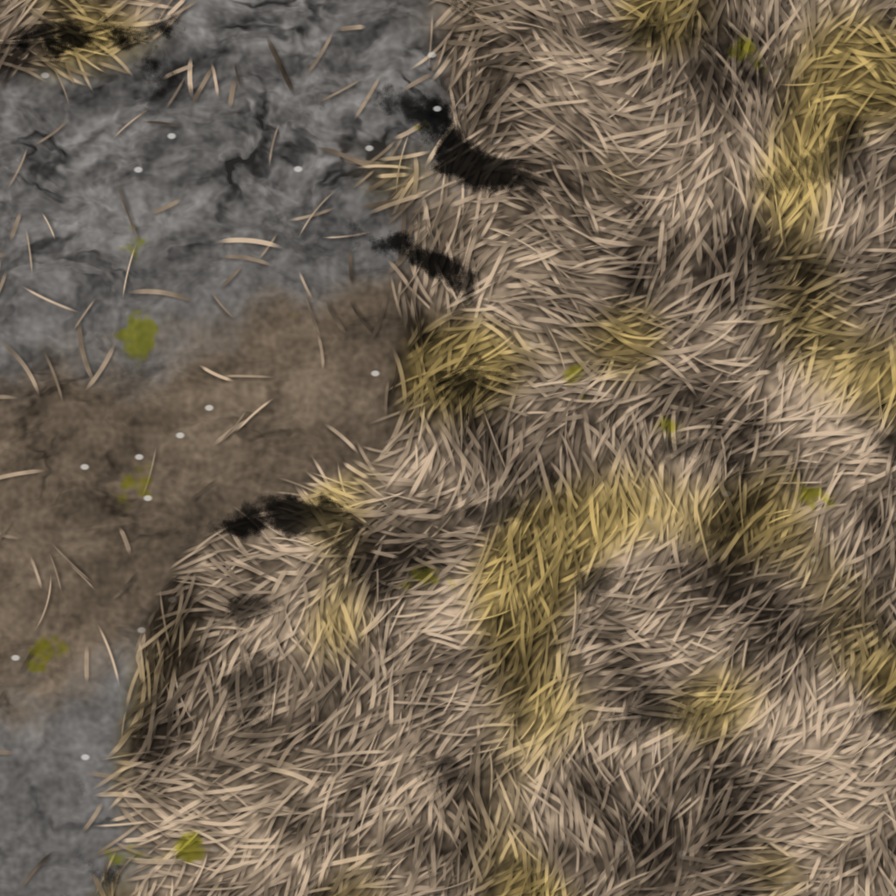
A Shadertoy shader for this texture:

```glsl
// Dry straw-coloured grass spilling over a slope of bare soil and grey slate.
#define DARK vec3(0.16, 0.135, 0.11)
#define LIGHT vec3(0.79, 0.695, 0.59)
#define OLIVE vec3(1.0, 0.98, 0.72)
#define MOSS vec3(0.46, 0.47, 0.10)
#define BLADE_LAYERS 15
#define BLADE_CELL 0.043
#define BLADE_WIDTH 0.0019
#define BLADE_SOFTNESS 0.0014
#define BLADE_CONTRAST 0.62
#define CLUMP_CONTRAST 1.15
#define ROCK_RELIEF 0.75
#define POCKET_DEPTH 0.8

vec4 hash4(vec2 p, float seed) {
    vec4 q = fract(vec4(p.xyx, seed) * vec4(0.1031, 0.1030, 0.0973, 0.1099));
    q += dot(q, q.wzxy + 33.33);
    return fract((q.xxyz + q.yzzw) * q.zywx);
}

float cornerDot(vec2 cell, vec2 corner, vec2 f) {
    return dot(hash4(cell + corner, 7.0).xy * 2.0 - 1.0, f - corner);
}

float gradientNoise(vec2 p) {
    vec2 i = floor(p), f = p - i;
    vec2 u = f * f * f * (f * (f * 6.0 - 15.0) + 10.0);
    vec2 e = vec2(1.0, 0.0);
    float low = mix(cornerDot(i, e.yy, f), cornerDot(i, e.xy, f), u.x);
    float high = mix(cornerDot(i, e.yx, f), cornerDot(i, e.xx, f), u.x);
    return 1.4 * mix(low, high, u.y);
}

float fbm(vec2 p) {
    float sum = 0.0, amplitude = 0.5;
    for (int i = 0; i < 5; i++) {
        sum += amplitude * gradientNoise(p);
        p = mat2(1.6, 1.2, -1.2, 1.6) * p + 11.3;
        amplitude *= 0.55;
    }
    return sum;
}

// Signed distance-like value: positive in the grass, negative on bare ground.
float grassSide(vec2 p) {
    float edge = mix(0.13, 0.47, smoothstep(0.2, 0.62, p.y));
    float slope = p.x - edge + 0.11 * gradientNoise(p * 7.0 + 3.0);
    float corner = 0.1 - length((p - vec2(0.05, 1.0)) * vec2(0.8, 1.3));
    return max(slope, corner);
}

vec3 strawRamp(float tone) {
    return mix(DARK, LIGHT, clamp(tone, 0.0, 1.08));
}

// Soil band between two outcrops of slate, lit from the upper left.
vec3 bareGround(vec2 p) {
    float band = abs(p.y - 0.42 - 0.35 * (p.x - 0.1) + 0.1 * fbm(p * 9.0));
    float slate = smoothstep(0.12, 0.21, band);
    float rough = mix(0.45, 1.0, slate * smoothstep(0.62, 0.82, p.y));
    vec2 q = p * vec2(9.0, 12.0);
    q += 0.5 * vec2(fbm(q * 0.7), fbm(q * 0.7 + 19.0));
    float relief = fbm(q + vec2(-0.07, 0.1)) - fbm(q);
    float crack = 1.0 - smoothstep(0.0, 0.07, abs(fbm(q * 0.6 + 31.0)));
    crack *= rough * smoothstep(-0.1, 0.2, gradientNoise(p * 8.0 + 5.0));
    float tone = mix(0.37, 0.45, slate) - ROCK_RELIEF * rough * 1.6 * relief;
    tone += 0.25 * fbm(p * 6.0 + 41.0) + 0.1 * gradientNoise(p * 130.0);
    tone -= 0.3 * crack;
    vec3 color = strawRamp(max(tone, 0.03));
    float grey = dot(color, vec3(0.3, 0.5, 0.2));
    return mix(color, grey * vec3(0.99, 1.0, 1.02), 0.75 * slate);
}

// Layers of short curved blades that follow a swirling direction field.
vec3 addGrass(vec3 color, vec2 p, float clump, float soft) {
    for (int layer = 0; layer < BLADE_LAYERS; layer++) {
        float seed = float(layer) + 1.0;
        vec2 shift = hash4(vec2(seed, 3.0), 5.0).xy * 40.0;
        vec2 home = floor(p / BLADE_CELL + shift);
        for (int k = 0; k < 9; k++) {
            vec2 cell = home + vec2(k % 3 - 1, k / 3 - 1);
            vec4 rnd = hash4(cell, seed);
            vec2 center = (cell + rnd.xy - shift) * BLADE_CELL;
            vec2 d = p - center;
            float halfLength = BLADE_CELL * (0.4 + 0.58 * rnd.w);
            if (dot(d, d) > halfLength * halfLength) continue;
            float cover = smoothstep(-0.04, 0.03, grassSide(center));
            if (fract(rnd.z * 17.0) > max(cover, 0.03)) continue;
            float angle = 0.75 + 2.3 * gradientNoise(center * 5.5) + 1.5 * (rnd.z - 0.5);
            vec2 along = vec2(cos(angle), sin(angle));
            float s = dot(d, along);
            float t = dot(d, vec2(-along.y, along.x)) + 9.0 * (rnd.x - 0.5) * s * s;
            float taper = 1.0 - smoothstep(0.5, 1.0, abs(s) / halfLength);
            float width = BLADE_WIDTH * (0.5 + rnd.y) * (0.4 + 0.6 * taper);
            float blade = taper * (1.0 - smoothstep(-soft, soft, abs(t) - width));
            float shadow = taper * (1.0 - smoothstep(0.0, 0.005, abs(t + 0.002)));
            float tone = 0.67 + BLADE_CONTRAST * (fract(rnd.w * 23.0) - 0.5) + clump;
            color *= 1.0 - 0.2 * shadow;
            color = mix(color, strawRamp(tone + 0.008 * (seed - 8.0)), 0.92 * blade);
        }
    }
    return color;
}

void mainImage(out vec4 fragColor, in vec2 fragCoord) {
    vec2 p = fragCoord / iResolution.y;
    float soft = max(BLADE_SOFTNESS, 0.7 / iResolution.y);
    float side = grassSide(p);
    float grass = smoothstep(-0.04, 0.03, side);
    float clump = CLUMP_CONTRAST * fbm(p * 8.0 + 2.0);

    vec3 litter = strawRamp(0.38 + clump + 0.25 * gradientNoise(p * 90.0));
    vec3 color = mix(bareGround(p), litter, grass);
    color = addGrass(color, p, clump, soft);

    // Olive growth and rare moss spots
    float olive = grass * smoothstep(0.0, 0.4, gradientNoise(p * 6.0 + 53.0));
    color *= mix(vec3(1.0), OLIVE, olive);
    float moss = smoothstep(0.53, 0.68, gradientNoise(p * 10.0 + 71.0) + 0.3 * fbm(p * 45.0));
    color = mix(color, MOSS * (0.5 + color), 0.7 * moss);

    // Shaded hollows, most of them where turf overhangs the bare ground
    float hollow = gradientNoise(p * vec2(9.0, 13.0) + 87.0) + 0.4 * fbm(p * 35.0);
    float overhang = 1.0 - smoothstep(0.02, 0.13, abs(side));
    float pocket = smoothstep(0.32, 0.55, hollow + 0.08 * overhang);
    color *= 1.0 - POCKET_DEPTH * pocket * mix(0.5 * grass, 1.0, overhang);

    // Pale stone chips
    vec2 chipCell = floor(p * 28.0);
    vec4 chip = hash4(chipCell, 29.0);
    vec2 toChip = (p * 28.0 - chipCell - 0.25 - 0.5 * chip.xy) * vec2(0.7, 1.0);
    float chipMask = 1.0 - smoothstep(0.05, 0.13, length(toChip));
    color = mix(color, vec3(0.82, 0.81, 0.79), 0.8 * chipMask * step(0.93, chip.z) * (1.0 - 0.8 * grass));

    fragColor = vec4(color, 1.0);
}
```
